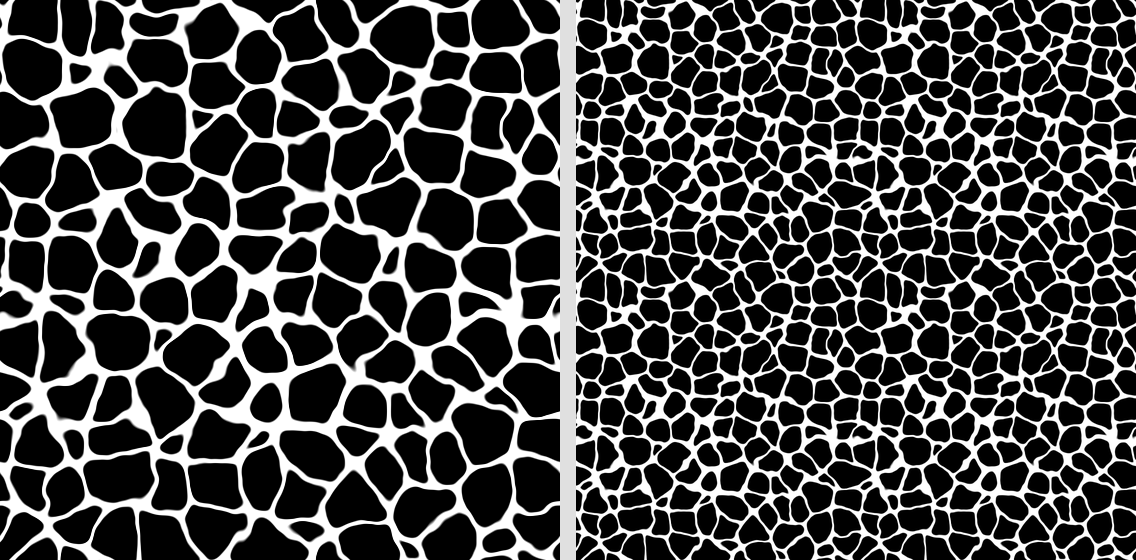
Left: one tile. Right: repeated 2 by 2.
A Shadertoy shader for this pattern:

```glsl
// Black rounded cells parted by thin white veins, tiling on all sides.
// A weighted Voronoi diagram on a wrapping jittered grid is bent by noise;
// a soft minimum of the distances to the cell walls rounds the corners.

const int   CELLS = 12;            // grid cells per canvas side
const float JITTER = 0.82;         // scatter of the sites, in grid cells
const float SMALL_SHARE = 0.22;    // share of shrunken cells
const float SMALL_WEIGHT = -0.27;  // weight of shrunken cells
const float WEIGHT_SPREAD = 0.20;  // weight range of ordinary cells
const float ROUNDING = 0.075;      // corner softness, in grid cells
const float VEIN = 0.046;          // half width of a vein, in grid cells
const float VEIN_SWELL = 0.05;     // extra half width in swollen patches
const float BEND = 0.26;           // broad bending of the walls
const float WOBBLE = 0.06;         // fine unevenness of the walls
const float SOFTNESS = 0.0015;     // half width of the edge, canvas units
const vec3  CELL_COLOR = vec3(0.0);
const vec3  VEIN_COLOR = vec3(1.0);

// Two random values in 0..1 from an integer lattice point
vec2 hash2(ivec2 p, int seed) {
    uvec2 v = uvec2(p + seed * ivec2(131, 277)) * 1664525u + 12345u;
    v.x += v.y * 1664525u;
    v.y += v.x * 1664525u;
    v ^= v >> 16u;
    v.x += v.y * 1664525u;
    v.y += v.x * 1664525u;
    v ^= v >> 16u;
    return vec2(v & 0xffffu) / 65535.0;
}

ivec2 wrap(ivec2 p, int period) {
    return (p + 4 * period) % period;
}

// Two channels of smooth value noise that repeat over the canvas
vec2 tilingNoise(vec2 uv, int period, int seed) {
    vec2 p = uv * float(period);
    ivec2 i = ivec2(floor(p));
    vec2 f = fract(p);
    f = f * f * f * (f * (f * 6.0 - 15.0) + 10.0);
    vec2 a = hash2(wrap(i, period), seed);
    vec2 b = hash2(wrap(i + ivec2(1, 0), period), seed);
    vec2 c = hash2(wrap(i + ivec2(0, 1), period), seed);
    vec2 d = hash2(wrap(i + ivec2(1, 1), period), seed);
    return mix(mix(a, b, f.x), mix(c, d, f.x), f.y);
}

// Site of a grid cell: position in xy, weight in z
vec3 cellSite(ivec2 cell) {
    ivec2 id = wrap(cell, CELLS);
    vec2 offset = 0.5 + JITTER * (hash2(id, 1) - 0.5);
    vec2 r = hash2(id, 2);
    float weight = r.x < SMALL_SHARE ? SMALL_WEIGHT : WEIGHT_SPREAD * r.y;
    return vec3(vec2(cell) + offset, weight);
}

float power(vec2 p, vec3 site) {
    vec2 d = p - site.xy;
    return dot(d, d) - site.z;
}

// Rounded distance from p to the wall of the cell that holds it
float wallDistance(vec2 p) {
    ivec2 base = ivec2(floor(p));
    ivec2 ownCell = base;
    vec3 own = vec3(0.0);
    float least = 1e5;
    for (int y = -2; y <= 2; y++)
    for (int x = -2; x <= 2; x++) {
        ivec2 cell = base + ivec2(x, y);
        vec3 site = cellSite(cell);
        float h = power(p, site);
        if (h < least) { least = h; own = site; ownCell = cell; }
    }
    float sum = 1e-9;
    for (int y = -2; y <= 2; y++)
    for (int x = -2; x <= 2; x++) {
        ivec2 cell = base + ivec2(x, y);
        if (cell == ownCell) continue;
        vec3 site = cellSite(cell);
        float span = max(length(site.xy - own.xy), 0.01);
        float wall = (power(p, site) - least) / (2.0 * span);
        sum += exp(-wall / ROUNDING);
    }
    return -ROUNDING * log(sum);
}

void mainImage(out vec4 fragColor, in vec2 fragCoord) {
    vec2 uv = fragCoord / iResolution.xy;
    float grid = float(CELLS);

    // Bend the walls
    vec2 p = uv * grid;
    p += BEND * (tilingNoise(uv, 22, 3) - 0.5);
    p += WOBBLE * (tilingNoise(uv, 50, 4) - 0.5);

    // Veins, swollen in a few patches
    float patchy = smoothstep(0.55, 0.9, tilingNoise(uv, 7, 5).x);
    float inside = wallDistance(p) - VEIN - VEIN_SWELL * patchy;

    float edge = grid * max(SOFTNESS, 0.7 / iResolution.y);
    float fill = smoothstep(-edge, edge, inside);
    fragColor = vec4(mix(VEIN_COLOR, CELL_COLOR, fill), 1.0);
}
```
